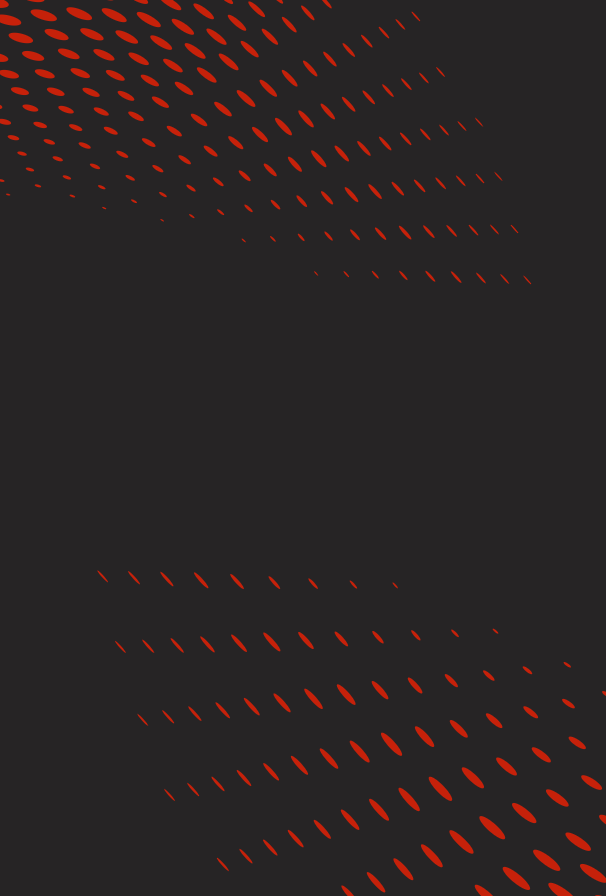
Write a WebGL 2 fragment shader that draws this background.

```glsl
#version 300 es
precision highp float;
// Two fans of slanted red halftone dots in opposite corners of a charcoal field.

uniform vec2 u_resolution;
out vec4 outColor;

const vec3 CHARCOAL = vec3(0.150, 0.142, 0.147);
const vec3 RED = vec3(0.775, 0.130, 0.040);

const float UNITS = 768.0;                    // design units per canvas height
const float SPLIT_Y = 365.0;                  // boundary between the two fans
const vec2 FAN_TIP = vec2(452.0, 240.0);      // outermost dot of the upper fan
const vec2 LOWER_TIP = vec2(88.0, 494.0);     // outermost dot of the lower fan
const float LOWER_SCALE = 1.385;
const int ROWS = 19;
const int COLUMNS = 23;
const float DENSE_ROW = 6.0;                  // rows beyond this crowd together
const float DENSE_RATE = 0.45;
const vec2 DENSE_STEP = vec2(-5.0, -13.3);

// Centre of a dot on the warped grid, y pointing down.
vec2 dotCentre(float col, float row) {
    float r = min(row, DENSE_ROW) + DENSE_RATE * max(row - DENSE_ROW, 0.0);
    float fade = exp2(-1.6 * r);

    float start = FAN_TIP.x - r * (9.6 + 1.4 * r);
    float pitch = 17.2 - r + 1.75 * fade;
    float stretch = 0.36 + 0.1 * fade;
    float x = start - col * (pitch + stretch * col);

    float base = FAN_TIP.y - col * (0.9 - 0.025 * col);
    float rise = 43.0 - col * (1.25 + 0.02 * col);
    float bow = 0.7 * r * r * max(1.0 - col / 16.0, 0.0);
    float y = base - rise * r - bow - 2.5 * max(col - 17.0, 0.0);
    return vec2(x, y) + DENSE_STEP * (row - r);
}

// Last column of a row, where its dots shrink away.
float lastColumn(float row) {
    float r = min(row, 7.0);
    return 8.2 + r * (3.1 - 0.2 * r) + max(row - 7.0, 0.0);
}

// Approximate signed distance to an ellipse.
float ellipse(vec2 p, vec2 radii) {
    p += 1e-3;
    float k = length(p / radii);
    return k * (k - 1.0) / length(p / (radii * radii));
}

// Signed distance to the nearest dot of the fan.
float fanDistance(vec2 p) {
    float nearest = 1e4;
    for (int j = 0; j < ROWS; j++) {
        float row = float(j);
        float last = lastColumn(row);
        for (int i = j > 3 ? 1 : 0; i < COLUMNS; i++) {
            float col = float(i);
            if (col > last + 0.5) break;

            vec2 centre = dotCentre(col, row);
            vec2 q = p - centre;
            if (dot(q, q) > 500.0) continue;

            // Dots lie flatter to the left and swell toward the corner.
            float angle = radians(clamp(12.0 + 0.14 * centre.x, 8.0, 48.0));
            vec2 along = vec2(cos(angle), sin(angle));
            q = vec2(dot(q, along), dot(q, vec2(-along.y, along.x)));

            float halfLength = min(0.95 * (last - col) + 2.1, 4.7 + 0.6 * col);
            float slimness = 0.13 + 0.0135 * col;
            nearest = min(nearest, ellipse(q, halfLength * vec2(1.0, slimness)));
        }
    }
    return nearest;
}

void main() {
    float pixel = UNITS / u_resolution.y;
    vec2 p = vec2(gl_FragCoord.x, u_resolution.y - gl_FragCoord.y) * pixel;

    // The lower fan is the upper one turned half around and enlarged.
    float scale = 1.0;
    if (p.y > SPLIT_Y) {
        scale = LOWER_SCALE;
        p = FAN_TIP - (p - LOWER_TIP) / scale;
    }

    float coverage = clamp(0.5 - fanDistance(p) * scale / pixel, 0.0, 1.0);
    outColor = vec4(mix(CHARCOAL, RED, coverage), 1.0);
}
```
